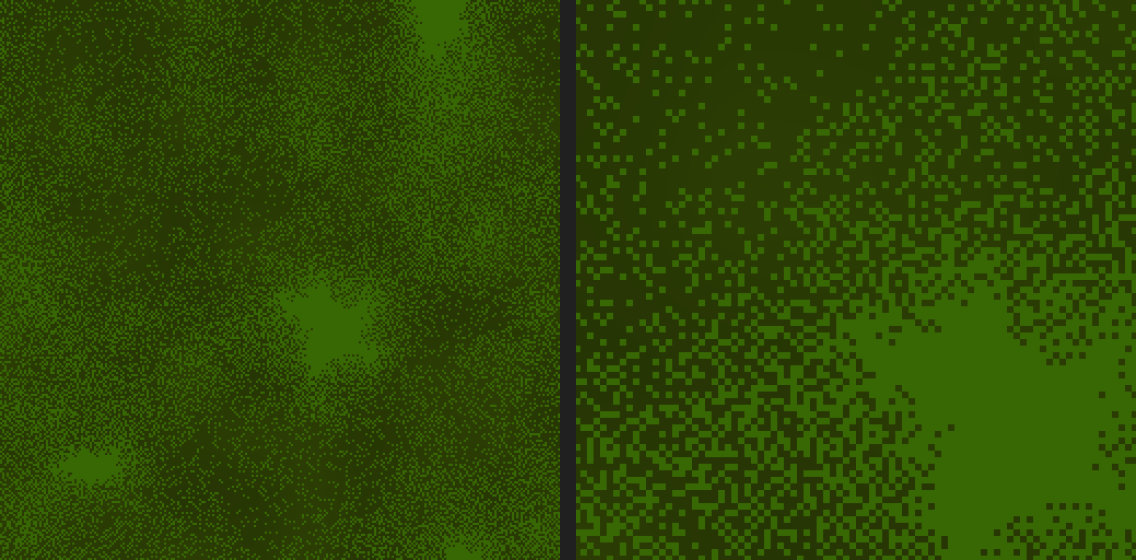
Left: the whole. Right: its middle third, enlarged.
This texture is drawn by a Shadertoy shader. Its source:

```glsl
// Mossy green clouds dithered into a fine grid of dark and bright square grains.
#define GRID 256.0
#define CLOUD_SCALE 5.0
#define OCTAVES 6
#define MEAN_TONE 0.245
#define CONTRAST 4.6
#define SIDE_SLOPE 0.10
#define DARK_DRIFT 0.14
#define DARK_GREEN vec3(0.160, 0.223, 0.015)
#define BRIGHT_GREEN vec3(0.220, 0.408, 0.015)

// Integer hash of a lattice point, 0 to 1
float hash(vec2 cell, int salt) {
    uvec2 q = uvec2(ivec2(cell) + 4096);
    uint h = q.x * 1597334677u ^ q.y * 3812015801u ^ uint(salt) * 2654435769u;
    h = (h ^ (h >> 16)) * 2146121005u;
    h = (h ^ (h >> 15)) * 2221713035u;
    h ^= h >> 16;
    return float(h >> 8) / 16777216.0;
}

float valueNoise(vec2 p, int salt) {
    vec2 i = floor(p), f = fract(p);
    f = f * f * (3.0 - 2.0 * f);
    vec2 e = vec2(1.0, 0.0);
    return mix(mix(hash(i, salt), hash(i + e.xy, salt), f.x),
               mix(hash(i + e.yx, salt), hash(i + e.xx, salt), f.x), f.y);
}

float clouds(vec2 p) {
    float sum = 0.0, total = 0.0, weight = 1.0;
    for (int k = 0; k < OCTAVES; k++) {
        sum += weight * valueNoise(p + 0.37 * float(k), k + 11);
        total += weight;
        weight *= 0.5;
        p *= 2.0;
    }
    return sum / total;
}

// Share of bright grains: mostly low, with a few saturated patches
float tone(vec2 uv) {
    float c = clouds(uv * CLOUD_SCALE) - 0.5 + SIDE_SLOPE * (uv.x - 0.5);
    return MEAN_TONE * exp(CONTRAST * c);
}

// High-passed noise spread evenly over 0 to 1; favours checkered grains
float ditherThreshold(vec2 cell) {
    vec2 e = vec2(1.0, 0.0);
    float around = hash(cell + e.xy, 3) + hash(cell - e.xy, 3)
                 + hash(cell + e.yx, 3) + hash(cell - e.yx, 3);
    float n = hash(cell, 3) - 0.25 * around;
    return 1.0 / (1.0 + exp(-5.3 * n));
}

float grain(vec2 cell) {
    float t = tone((cell + 0.5) / GRID);
    return step(ditherThreshold(cell), t);
}

void mainImage(out vec4 fragColor, in vec2 fragCoord) {
    float size = min(iResolution.x, iResolution.y);
    vec2 uv = fragCoord / size;

    // Box-filtered edges between the four nearest grains
    vec2 p = uv * GRID - 0.5;
    vec2 cell = floor(p);
    float pixel = GRID / size;
    vec2 f = clamp((fract(p) - 0.5) / pixel + 0.5, 0.0, 1.0);
    vec2 e = vec2(1.0, 0.0);
    float bright = mix(mix(grain(cell), grain(cell + e.xy), f.x),
                       mix(grain(cell + e.yx), grain(cell + e.xx), f.x), f.y);

    // Dark ground drifts slightly in lightness
    float drift = 1.0 + DARK_DRIFT * (valueNoise(uv * 9.0, 71) - 0.5);
    vec3 color = mix(DARK_GREEN * drift, BRIGHT_GREEN, bright);
    fragColor = vec4(color, 1.0);
}
```
